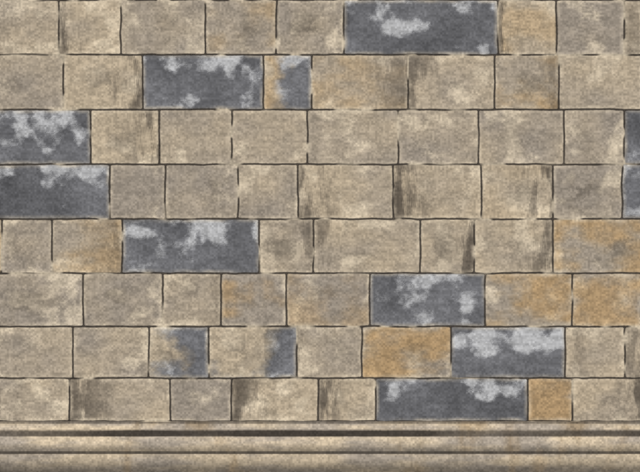
Reproduce this texture procedurally as a WebGL 1 fragment shader.

```glsl
precision highp float;
uniform vec2 u_resolution;

#define WALL_WIDTH 1.354
#define ROWS 8.0
#define COLUMNS 8.0
#define PLINTH 0.107
#define JOINT_WIDTH 0.0019
#define JOINT_JITTER 0.44
#define SLATE_STRETCH 0.55
#define CORNER 0.005
#define GRAIN 0.17
#define SOOT 0.75

const vec3 SAND = vec3(0.69, 0.63, 0.54);
const vec3 DRAB = vec3(0.58, 0.54, 0.49);
const vec3 CREAM = vec3(0.85, 0.79, 0.69);
const vec3 OCHRE = vec3(0.66, 0.53, 0.36);
const vec3 SLATE = vec3(0.40, 0.40, 0.41);
const vec3 BLOOM = vec3(0.77, 0.77, 0.77);
const vec3 SHADOW = vec3(0.22, 0.20, 0.18);

float hash(vec2 p) {
  return fract(sin(dot(p, vec2(127.1, 311.7))) * 43758.5453);
}

float noise(vec2 p) {
  vec2 i = floor(p), f = fract(p);
  f = f * f * (3.0 - 2.0 * f);
  return mix(mix(hash(i), hash(i + vec2(1.0, 0.0)), f.x),
             mix(hash(i + vec2(0.0, 1.0)), hash(i + 1.0), f.x), f.y);
}

float fbm(vec2 p) {
  float sum = 0.0, amp = 0.5;
  for (int i = 0; i < 5; i++) {
    sum += amp * noise(p);
    p = p * 2.03 + 17.3;
    amp *= 0.5;
  }
  return sum;
}

// Courses grow taller towards the top
float bedHeight(float k) {
  float t = k / ROWS;
  return PLINTH + (1.0 - PLINTH) * t - 0.022 * sin(3.14159 * sqrt(t));
}

// The slate block drifts sideways from course to course
float slateColumn(float row) {
  return floor(COLUMNS * (0.45 + 0.37 * cos(0.8976 * (row - 1.0))));
}

// Uneven upright joints, pushed apart around the slate block
float jointX(float i, float row) {
  float d = i - slateColumn(row) - 0.5;
  float push = SLATE_STRETCH * (0.4 + 0.6 * hash(vec2(row, 4.7)));
  float shift = JOINT_JITTER * (hash(vec2(mod(i, COLUMNS), row + 2.0)) - 0.5);
  shift += 0.7 * (hash(vec2(row, 9.1)) - 0.5);
  return (i + shift + push * sign(d) * exp(-0.4 * abs(d))) * WALL_WIDTH / COLUMNS;
}

// Face of one block; local runs from 0 to 1 over it
vec3 stone(vec2 p, vec2 local, vec2 id) {
  float kind = hash(id + 3.3), side = hash(id + 8.1), dirt = hash(id + 5.9);
  vec2 q = p + 7.0 * hash(id);
  float cloud = fbm(q * vec2(11.0, 15.0));
  float streak = fbm(q * vec2(38.0, 9.0));
  float blotch = fbm(q * 24.0 + 31.0);

  vec3 c = mix(DRAB, SAND, clamp(kind * 1.2 + 1.6 * (cloud - 0.5), 0.0, 1.0));
  c = mix(c, CREAM, 0.65 * smoothstep(0.48, 0.72, blotch));
  c = mix(c, OCHRE, smoothstep(0.72, 0.95, side) * smoothstep(0.35, 0.65, cloud) * 0.7);

  // Soot streaks on one side and a smudge near the middle
  float flank = dirt > 0.5 ? local.x : 1.0 - local.x;
  float soot = smoothstep(0.42, 0.62, streak + 0.28 * flank * flank - 0.12);
  soot *= smoothstep(0.3, 0.9, kind) * smoothstep(0.35, 1.0, flank);
  vec2 m = (local - vec2(0.35 + 0.3 * side, 0.5)) * vec2(3.5, 3.2);
  float smudge = exp(-dot(m, m)) * smoothstep(0.42, 0.6, blotch) * dirt;
  c = mix(c, SHADOW * 1.2, SOOT * max(soot, 0.7 * smudge));

  // Blue-grey slate with pale bloom
  float slate = 1.0 - step(0.5, abs(id.x - slateColumn(id.y)));
  float half_worn = step(0.93, kind) * smoothstep(0.35, 0.6, cloud + 0.4 * (flank - 0.5));
  vec3 grey = SLATE * (0.72 + 0.6 * cloud);
  float bloom = smoothstep(0.5, 0.72, blotch + 0.25 * (local.y - 0.5) + 0.3 * (cloud - 0.5));
  grey = mix(grey, BLOOM, 0.75 * bloom);
  return mix(c, grey, max(slate, half_worn));
}

vec3 masonry(vec2 p, float px) {
  vec2 q = p + 0.004 * (vec2(fbm(p * 28.0), fbm(p * 28.0 + 50.0)) - 0.5);
  float row = 0.0, col = 0.0;
  for (int k = 1; k < 8; k++) row += step(bedHeight(float(k)), q.y);
  for (int i = -1; i < 10; i++)
    if (jointX(float(i), row) <= q.x) col = float(i);

  vec2 lo = vec2(jointX(col, row), bedHeight(row));
  vec2 hi = vec2(jointX(col + 1.0, row), bedHeight(row + 1.0));
  vec2 d = abs(q - 0.5 * (lo + hi)) - 0.5 * (hi - lo) + CORNER;
  float inset = CORNER - length(max(d, 0.0)) - min(max(d.x, d.y), 0.0);
  vec3 c = stone(p, (q - lo) / (hi - lo), vec2(mod(col, COLUMNS), row));

  // Pale worn arris, then the dark joint with crumbs of mortar
  float wear = noise(p * 45.0);
  c = mix(c, CREAM, 0.6 * wear * (1.0 - smoothstep(0.002, 0.011, inset)));
  vec3 joint = mix(SHADOW, CREAM * 0.85, smoothstep(0.6, 0.85, noise(p * 32.0 + 9.0)));
  float gap = 1.0 - smoothstep(JOINT_WIDTH - px, JOINT_WIDTH + px, inset);
  return mix(c, joint, 0.88 * gap);
}

// Base moulding: two rolls below a shadowed fillet
vec3 moulding(vec2 p) {
  float t = p.y / PLINTH;
  float stain = fbm(p * vec2(9.0, 45.0));
  float roll = t < 0.38 ? mix(0.68, 1.1, smoothstep(0.0, 0.34, t))
                        : mix(0.76, 1.18, smoothstep(0.38, 0.62, t));
  vec3 c = mix(DRAB, SAND, smoothstep(0.25, 0.65, stain)) * roll;
  c = mix(c, OCHRE * 0.8, 0.4 * smoothstep(0.5, 0.7, fbm(p * vec2(14.0, 6.0))));
  float recess = smoothstep(0.68, 0.73, t) * (1.0 - smoothstep(0.79, 0.86, t));
  float groove = 1.0 - smoothstep(0.015, 0.04, abs(t - 0.38));
  float lip = 1.0 - smoothstep(0.0, 0.05, abs(t - 0.98));
  float shade = max(recess * (0.5 + 0.7 * noise(p * vec2(7.0, 20.0))), 0.65 * groove);
  return mix(c, SHADOW, clamp(max(shade, 0.5 * lip), 0.0, 0.9));
}

void main() {
  vec2 p = gl_FragCoord.xy / u_resolution * vec2(WALL_WIDTH, 1.0);
  float px = 1.0 / u_resolution.y;
  float top = smoothstep(PLINTH - px, PLINTH + px, p.y);
  vec3 c = mix(moulding(p), masonry(p, px), top);
  float grain = 0.6 * noise(p * 240.0) + 0.4 * noise(p * vec2(60.0, 130.0)) - 0.5;
  gl_FragColor = vec4(c * (1.03 + 2.0 * GRAIN * grain), 1.0);
}
```
